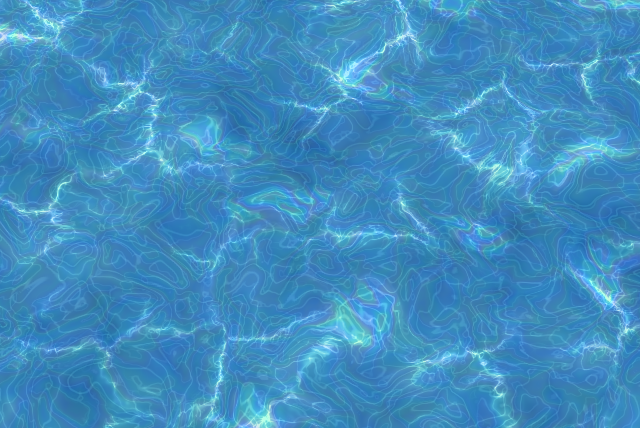
Reproduce this texture procedurally as a Shadertoy shader.

```glsl
// Sunlit pool water: a warped Voronoi web of caustic light over blue depths,
// overlaid with thin contour lines of smooth noise (refracted ripples) and
// a few glowing, faintly iridescent patches.

const float TAU = 6.2831853;
const float CELLS_PER_HEIGHT = 4.7;

const vec3 DEEP_BLUE  = vec3(0.14, 0.40, 0.63);
const vec3 POOL_BLUE  = vec3(0.21, 0.50, 0.71);
const vec3 CLEAR_BLUE = vec3(0.28, 0.59, 0.78);
const vec3 SKY_CYAN   = vec3(0.41, 0.75, 0.89);
const vec3 GLINT      = vec3(0.72, 0.95, 0.97);

vec2 hash2(vec2 p) {
    vec3 h = fract(p.xyx * vec3(0.1031, 0.1030, 0.0973));
    h += dot(h, h.yzx + 33.33);
    return fract((h.xx + h.yz) * h.zy);
}

float cornerSlope(vec2 cell, vec2 corner, vec2 f) {
    float angle = TAU * hash2(cell + corner).x;
    return dot(vec2(cos(angle), sin(angle)), f - corner);
}

// Gradient noise, roughly -0.7 to 0.7
float noise(vec2 p) {
    vec2 i = floor(p), f = p - i;
    vec2 u = f * f * f * (f * (f * 6.0 - 15.0) + 10.0);
    float low = mix(cornerSlope(i, vec2(0, 0), f), cornerSlope(i, vec2(1, 0), f), u.x);
    float high = mix(cornerSlope(i, vec2(0, 1), f), cornerSlope(i, vec2(1, 1), f), u.x);
    return mix(low, high, u.y);
}

vec2 noise2(vec2 p) {
    return vec2(noise(p), noise(p.yx + vec2(37.2, 81.7)));
}

// Gap between the two nearest cell centres: zero on the web
float webGap(vec2 p) {
    vec2 cell = floor(p);
    float nearest = 9.0, second = 9.0;
    for (int y = -2; y <= 2; y++) {
        for (int x = -2; x <= 2; x++) {
            vec2 id = cell + vec2(x, y);
            float d = length(id + 0.1 + 0.8 * hash2(id + 7.0) - p);
            second = min(second, max(nearest, d));
            nearest = min(nearest, d);
        }
    }
    return second - nearest;
}

// Thin line at each whole step of a field, averaged out where too dense
float contour(float field, float width) {
    float slope = fwidth(field);
    float d = abs(fract(field) - 0.5);
    float line = 1.0 - smoothstep(0.0, width + 0.6 * slope, d);
    return mix(line, 0.3, smoothstep(0.35, 0.8, slope));
}

vec3 waterColor(float tone) {
    vec3 c = mix(DEEP_BLUE, POOL_BLUE, smoothstep(0.0, 0.28, tone));
    c = mix(c, CLEAR_BLUE, smoothstep(0.25, 0.52, tone));
    c = mix(c, SKY_CYAN, smoothstep(0.5, 0.78, tone));
    return mix(c, GLINT, smoothstep(0.75, 1.2, tone));
}

void mainImage(out vec4 fragColor, in vec2 fragCoord) {
    vec2 p = fragCoord / iResolution.y;

    // Perspective: cells shrink and flatten towards the far edge
    vec2 q = CELLS_PER_HEIGHT * vec2((p.x - 0.75) * (0.9 + 0.2 * p.y),
                                     p.y * (0.95 + 0.3 * p.y)) + 20.0;

    // Surface waves bend everything below
    vec2 w = q + 0.42 * noise2(q * 0.9) + 0.16 * noise2(q * 2.3 + 5.0);
    vec2 fine = w + 0.07 * noise2(q * 6.0 + 11.0) + 0.03 * noise2(q * 13.0);

    // Caustic web, fading in and out along its length
    float gap = webGap(fine);
    float strength = smoothstep(-0.35, 0.4, noise(q * 0.8 + 53.0));
    float halo = strength * exp(-gap * 6.0);
    float core = strength * exp(-gap * 24.0);

    // Nested ripple lines, tangled near the web
    float ripple = 5.5 * noise(w * 1.8 + 31.0) + 1.3 * noise(w * 4.7 + 3.0)
                 + 0.7 * (0.4 + halo) * noise(w * 11.0);
    float crossRipple = 4.0 * noise(w.yx * 2.6 + 71.0) + 1.2 * noise(fine * 6.5 + 15.0);
    float lines = contour(ripple, 0.07);
    float crossLines = contour(crossRipple, 0.05);
    float mesh = contour(1.7 * noise(fine * 6.0 + 23.0), 0.05)
               + contour(1.5 * noise(fine.yx * 8.0 + 47.0), 0.05);

    // Glowing patches with crisp, wavy rims
    float glow = noise(w * vec2(0.85, 1.25) + 91.0) + 0.12 * noise(fine * 4.0);
    float patchLight = smoothstep(0.2, 0.42, glow);
    float rim = patchLight * contour(glow * 9.0 + 0.4 * crossRipple, 0.12);

    // Sum of all light
    float shade = 0.28 * noise(q * 0.7 + 13.0) + 0.17 * noise(w * 2.1 + 63.0);
    float tone = 0.25 + shade + 0.04 * sin(TAU * ripple * 0.5)
               + 0.19 * lines + 0.12 * crossLines
               + 0.25 * halo + 0.36 * core + 0.32 * halo * mesh
               + 0.26 * patchLight + 0.18 * rim;
    vec3 color = waterColor(tone);

    // Blue-green drift and faint rainbow fringes
    color += vec3(-0.02, -0.01, 0.07) * noise(w * 2.7 + 29.0);
    vec3 rainbow = cos(TAU * (0.45 * crossRipple + vec3(0.0, 0.33, 0.67)));
    color += rainbow * (0.018 + 0.045 * patchLight + 0.03 * halo);

    fragColor = vec4(clamp(color, 0.0, 1.0), 1.0);
}
```
